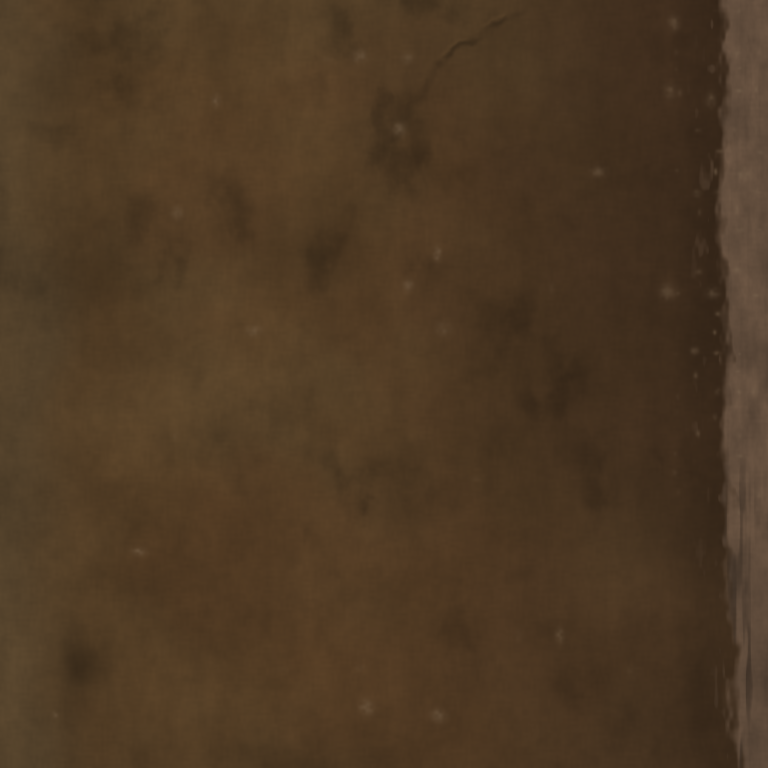
This texture is drawn by a Shadertoy shader. Its source:

```glsl
const vec3 UMBER = vec3(0.300, 0.220, 0.132);
const vec3 OCHRE = vec3(0.342, 0.262, 0.164);
const vec3 SHADOW = vec3(0.238, 0.170, 0.111);
const vec3 RUST = vec3(0.325, 0.226, 0.136);
const vec3 OLIVE_GREY = vec3(0.330, 0.268, 0.182);
const vec3 BARE_EDGE = vec3(0.376, 0.298, 0.234);
const vec3 FLECK = vec3(0.480, 0.400, 0.310);

float hash(vec2 p) {
    vec3 q = fract(p.xyx * vec3(0.1031, 0.1030, 0.0973));
    q += dot(q, q.yzx + 33.33);
    return fract((q.x + q.y) * q.z);
}

float noise(vec2 p) {
    vec2 i = floor(p), f = fract(p);
    f = f * f * (3.0 - 2.0 * f);
    return mix(mix(hash(i), hash(i + vec2(1, 0)), f.x),
               mix(hash(i + vec2(0, 1)), hash(i + vec2(1, 1)), f.x), f.y);
}

float fbm(vec2 p) {
    float sum = 0.0, amp = 0.52;
    for (int i = 0; i < 5; i++) {
        sum += amp * noise(p);
        p = mat2(1.6, 1.2, -1.2, 1.6) * p + 17.3;
        amp *= 0.5;
    }
    return sum;
}

// Noise drawn out along the vertical
float streaks(vec2 p, vec2 scale) {
    return 0.6 * noise(p * scale) + 0.4 * noise(p * scale * 2.1 + 31.0);
}

float blob(vec2 p, vec2 center, vec2 size) {
    vec2 d = (p - center) / size;
    return exp(-dot(d, d));
}

float segment(vec2 p, vec2 a, vec2 b) {
    vec2 d = b - a;
    return length(p - a - d * clamp(dot(p - a, d) / dot(d, d), 0.0, 1.0));
}

// Sparse ragged chips, one possible per grid cell
float flecks(vec2 p, float cells, float density, float seed) {
    vec2 g = p * cells, id = floor(g);
    vec2 center = 0.35 + 0.3 * vec2(hash(id + seed), hash(id + seed + 7.0));
    vec2 size = 0.07 + 0.12 * vec2(hash(id + seed + 13.0), hash(id + seed + 17.0));
    float present = step(1.0 - density, hash(id + seed + 23.0));
    float ragged = 0.4 + 0.9 * noise(p * 190.0 + seed);
    return present * ragged * blob(fract(g), center, size) * hash(id + seed + 31.0);
}

// Broad stains, faint vertical wear and darkening toward the right
vec3 agedGround(vec2 p) {
    float broad = fbm(p * 4.0 + 3.0);
    float warmth = fbm(p * 4.0 + 41.0);
    float cloud = fbm(p * 9.0 + 9.0);
    float wear = streaks(p + 0.01 * cloud, vec2(42.0, 8.0));

    vec3 color = mix(UMBER, OCHRE, smoothstep(0.32, 0.72, broad) * 0.85);
    color = mix(color, RUST, smoothstep(0.50, 0.75, warmth) * 0.45);
    float greyLeft = smoothstep(0.12, -0.02, p.x + 0.25 * (broad - 0.5));
    color = mix(color, OLIVE_GREY, greyLeft * 0.65);

    float dusk = smoothstep(0.42, 0.95, p.x + 0.28 * (cloud - 0.5));
    dusk *= mix(0.75, 1.0, smoothstep(0.1, 0.6, p.y));
    color = mix(color, SHADOW, dusk);
    color = mix(color, OCHRE, 0.35 * blob(p, vec2(0.80, 0.28), vec2(0.08, 0.10)));
    color *= 1.0 - 0.13 * smoothstep(0.86, 0.94, p.x);
    return color * (1.0 + 0.24 * (cloud - 0.5) + 0.07 * (wear - 0.5));
}

// Diffuse dark stains where two noise layers agree
float stains(vec2 p) {
    float wide = smoothstep(0.50, 0.75, fbm(p * 6.0 + 83.0));
    float small = smoothstep(0.48, 0.78, fbm(p * vec2(22.0, 17.0) + 57.0));
    return wide * 0.4 + small * (0.25 + 0.75 * wide);
}

// Bent fold, broken and faint, with a pale upper side
vec3 crease(vec3 color, vec2 p) {
    vec2 q = p + 0.022 * (vec2(fbm(p * 30.0), fbm(p * 30.0 + 9.0)) - 0.5);
    vec2 low = vec2(0.480, 0.765), bend = vec2(0.572, 0.918), high = vec2(0.682, 0.986);
    float lower = segment(q, low, bend);
    float upper = segment(q, bend, high);
    float lit = segment(q + vec2(0.004, -0.007), bend, high);
    float broken = smoothstep(0.25, 0.7, noise(p * 48.0 + 4.0));
    color *= 1.0 - 0.09 * smoothstep(0.010, 0.0, lower) * smoothstep(0.74, 0.88, p.y);
    color *= 1.0 - 0.20 * smoothstep(0.009, 0.0, upper) * (0.25 + 0.75 * broken);
    return color * (1.0 + 0.07 * broken * smoothstep(0.007, 0.0, lit));
}

// Pale bare strip with a soft torn border, stray shreds and vertical slits
vec3 wornEdge(vec3 color, vec2 p) {
    float border = mix(0.958, 0.938, smoothstep(0.0, 0.45, p.y));
    border += 0.022 * (fbm(p * vec2(6.0, 14.0) + 5.0) - 0.5);
    float shred = streaks(p, vec2(95.0, 34.0));
    float reach = p.x - border + 0.022 * (shred - 0.5);
    float bare = smoothstep(-0.006, 0.010, reach);
    float stray = smoothstep(-0.045, 0.0, reach) * smoothstep(0.64, 0.84, shred);
    float slits = smoothstep(0.50, 0.75, streaks(p, vec2(120.0, 9.0)));
    float low = smoothstep(0.44, 0.30, p.y) * smoothstep(0.045, 0.01, reach);
    float grain = fbm(p * vec2(48.0, 26.0) + 27.0);
    vec3 strip = BARE_EDGE * (1.0 + 0.32 * (grain - 0.5));
    strip *= 1.0 - slits * (0.04 + 0.22 * low);
    strip *= 1.0 - 0.10 * smoothstep(0.40, 0.0, p.y);
    return mix(color, strip, max(bare, 0.4 * stray));
}

void mainImage(out vec4 fragColor, in vec2 fragCoord) {
    vec2 p = fragCoord / iResolution.xy;
    vec3 color = agedGround(p);
    color *= 1.0 - 0.16 * stains(p);
    color *= 1.0 - 0.22 * blob(p + 0.02 * noise(p * 40.0), vec2(0.115, 0.145), vec2(0.025, 0.03));
    color = crease(color, p);
    color = wornEdge(color, p);

    // Chips: sparse on the ground, denser beside the bare strip
    float nearEdge = smoothstep(0.85, 0.92, p.x) * smoothstep(0.25, 0.4, p.y);
    color = mix(color, FLECK, 0.50 * flecks(p, 20.0, 0.09, 2.0));
    color = mix(color, FLECK, 0.45 * nearEdge * flecks(p, 38.0, 0.4, 60.0));

    // Fine cloth grain and mottling
    float weave = noise(p * vec2(270.0, 95.0)) + noise(p * vec2(95.0, 270.0)) - 1.0;
    float mottle = fbm(p * 55.0 + 13.0) - 0.5;
    color *= 1.0 + 0.034 * weave + 0.085 * mottle;
    fragColor = vec4(color * 1.02, 1.0);
}
```
